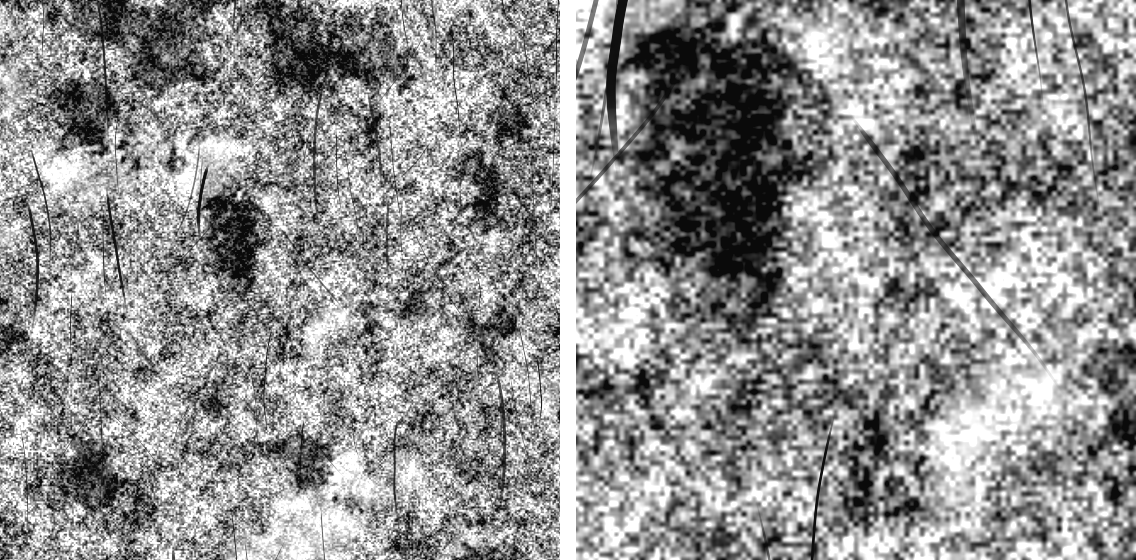
Left, the full canvas; right, a detail of the centre.
This texture is drawn by a Shadertoy shader. Its source:

```glsl
// Worn black and white grunge surface: dark blotches, fine grit, smears and long scratches.

const float BASE_TONE = 0.63;
const float BLOTCH_SCALE = 8.0;
const float BLOTCH_DEPTH = 0.40;
const float BARE_SCALE = 7.0;
const float BARE_LIFT = 0.27;
const float MOTTLE_SCALE = 30.0;
const float MOTTLE_GAIN = 0.95;
const float GRIT_SCALE = 150.0;
const float GRIT_GAIN = 0.50;
const float DUST_SCALE = 330.0;
const float DUST_GAIN = 0.85;
const int SCRATCHES = 96;
const int SMEARS = 16;

float hash(vec2 p) {
    return fract(sin(dot(p, vec2(12.9898, 78.233))) * 43758.5453);
}

float noise(vec2 p) {
    vec2 cell = floor(p), f = fract(p);
    f = f * f * (3.0 - 2.0 * f);
    float low = mix(hash(cell), hash(cell + vec2(1, 0)), f.x);
    float high = mix(hash(cell + vec2(0, 1)), hash(cell + vec2(1, 1)), f.x);
    return mix(low, high, f.y);
}

float fbm(vec2 p) {
    float sum = 0.0, amp = 0.5;
    for (int i = 0; i < 5; i++) {
        sum += amp * noise(p);
        p = mat2(0.8, 0.6, -0.6, 0.8) * p * 2.03 + 17.3;
        amp *= 0.5;
    }
    return sum / 0.96875;
}

// Stroke coordinates: x is the distance across, y runs 0 to 1 downwards along it.
vec2 strokeSpace(vec2 p, vec2 start, float angle, float len) {
    vec2 along = vec2(sin(angle), -cos(angle));
    vec2 across = vec2(-along.y, along.x);
    vec2 d = p - start;
    return vec2(dot(d, across), dot(d, along) / len);
}

float endFade(float t) {
    return smoothstep(0.0, 0.12, t) * (1.0 - smoothstep(0.6, 1.0, t));
}

// Thin bent lines, mostly steep, every third one a faint diagonal.
float scratches(vec2 p, float px) {
    float ink = 0.0;
    for (int i = 0; i < SCRATCHES; i++) {
        float id = float(i);
        bool diagonal = i % 3 == 0;
        vec2 start = vec2(hash(vec2(id, 1.7)), hash(vec2(id, 5.3))) * 1.25 - vec2(0.15, 0.0);
        float turn = hash(vec2(id, 9.1));
        float angle = diagonal ? mix(-0.8, 0.8, turn) : mix(-0.08, 0.22, turn);
        float len = mix(0.08, 0.32, hash(vec2(id, 13.9)));
        vec2 q = strokeSpace(p, start, angle, len);
        if (q.y < 0.0 || q.y > 1.0) continue;

        float bend = (hash(vec2(id, 21.4)) - 0.5) * 0.14 * len;
        float wobble = 0.003 * (noise(vec2(q.y * 5.0, id)) - 0.5);
        float x = abs(q.x - bend * 4.0 * q.y * (1.0 - q.y) - wobble);
        float weight = pow(hash(vec2(id, 27.2)), 4.0);
        float halfWidth = mix(0.0007, diagonal ? 0.0016 : 0.0030, weight) * (0.4 + 0.6 * endFade(q.y));
        float line = 1.0 - smoothstep(halfWidth - 0.6 * px, halfWidth + 0.6 * px, x);
        float strength = diagonal ? 0.55 : mix(0.6, 1.0, hash(vec2(id, 33.8)));
        ink = max(ink, line * strength * endFade(q.y));
    }
    return ink;
}

// Short broad brush drags with streaks along their length.
float smears(vec2 p) {
    float ink = 0.0;
    for (int i = 0; i < SMEARS; i++) {
        float id = float(i) + 200.0;
        vec2 start = vec2(hash(vec2(id, 2.9)), hash(vec2(id, 6.1))) * 1.2 - vec2(0.1, 0.0);
        float turn = hash(vec2(id, 8.3));
        float angle = i % 4 == 0 ? mix(1.4, 1.8, turn) : mix(0.25, 0.75, turn);
        float len = mix(0.07, 0.20, hash(vec2(id, 14.7)));
        vec2 q = strokeSpace(p, start, angle, len);
        float halfWidth = mix(0.004, 0.013, hash(vec2(id, 19.6)));
        float x = q.x - 0.08 * len * q.y * q.y;
        float body = 1.0 - smoothstep(0.3 * halfWidth, halfWidth, abs(x));
        float streak = noise(vec2(x * 320.0, q.y * 4.0 + id));
        ink = max(ink, body * endFade(q.y) * smoothstep(0.1, 0.7, streak));
    }
    return ink;
}

void mainImage(out vec4 fragColor, in vec2 fragCoord) {
    vec2 uv = fragCoord / iResolution.y;
    float px = 1.0 / iResolution.y;

    // Large patches with ragged edges
    vec2 warp = vec2(fbm(uv * 14.0), fbm(uv * 14.0 + 41.0)) - 0.5;
    float fray = 0.16 * (noise(uv * 110.0) - 0.5);
    float blotch = smoothstep(0.54, 0.67, fbm((uv + 0.06 * warp) * BLOTCH_SCALE + 3.7) + fray);
    float bare = smoothstep(0.54, 0.70, fbm((uv + 0.05 * warp) * BARE_SCALE + 63.0) + 0.5 * fray);
    bare *= 1.0 - blotch;

    // Mottling and grit, calmer on the bare patches
    float mottle = fbm(uv * MOTTLE_SCALE + 11.0) - 0.5;
    float grit = GRIT_GAIN * (noise(uv * GRIT_SCALE) - 0.5);
    grit += DUST_GAIN * (noise(uv * DUST_SCALE + 7.0) - 0.5);
    grit *= 1.0 - 0.5 * bare - 0.25 * blotch;

    float tone = BASE_TONE + MOTTLE_GAIN * mottle + grit;
    tone += BARE_LIFT * bare - BLOTCH_DEPTH * blotch;
    tone = clamp(tone, 0.04, 1.0);

    // Marks on top
    tone = mix(tone, 0.22 + 0.5 * grit, 0.65 * smears(uv));
    tone = mix(tone, 0.05, scratches(uv, px));
    fragColor = vec4(vec3(clamp(tone, 0.0, 1.0)), 1.0);
}
```
